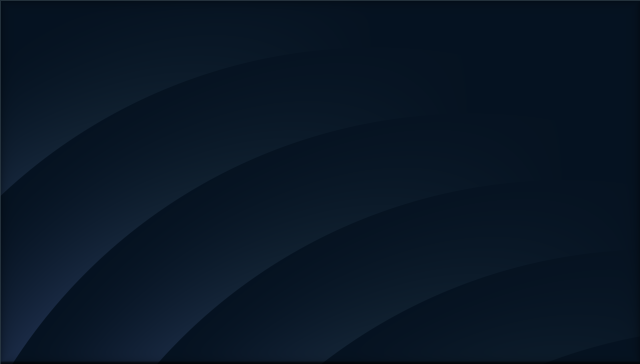
Give the GLSL for this background, as a Shadertoy shader.

```glsl
// Overlapping dark navy discs step down to the right. Each disc casts a soft
// glow outside its rim, strongest at the lower left and fading at the apex.
// A thin frame with an inner shadow closes the canvas. Unit: canvas height.

const vec3 NAVY = vec3(0.021, 0.072, 0.129);
const vec3 TEAL_GLOW = vec3(0.080, 0.105, 0.112);
const vec3 BLUE_GLOW = vec3(0.100, 0.115, 0.175);
const vec3 FRAME_LIGHT = vec3(0.19, 0.25, 0.29);
const float DISC_RADIUS = 1.495;
const float GLOW_WIDTH = 0.30;
const int DISC_COUNT = 6;

// Centre of the disc with the given index, on a slightly bent path.
vec2 discCenter(float index) {
    vec2 bend = vec2(-0.00091, -0.000041 * index * index);
    return vec2(1.0274, -0.6256) + index * vec2(0.266, -0.1815)
         + bend * index * index * index;
}

// Navy plus the light outside one rim; offset is measured from the centre.
vec3 rimGlow(vec2 offset, float rimDistance) {
    float lean = max(-offset.x / max(length(offset), 0.001), 0.0);
    float falloff = pow(clamp(1.0 - rimDistance / GLOW_WIDTH, 0.0, 1.0), 1.5);
    vec3 tint = mix(TEAL_GLOW, BLUE_GLOW, smoothstep(0.45, 0.85, lean));
    return NAVY + tint * lean * falloff;
}

// Stack the discs: the interior of each one shows the glow of the next.
vec3 discStack(vec2 p, float pixel) {
    vec3 color = NAVY;
    float coverage = 1.0;
    for (int i = 0; i < DISC_COUNT; i++) {
        vec2 offset = p - discCenter(float(i));
        float rimDistance = length(offset) - DISC_RADIUS;
        color = mix(color, rimGlow(offset, rimDistance), coverage);
        coverage = 1.0 - smoothstep(-pixel, pixel, rimDistance);
    }
    return color;
}

// Inner shadow on all sides, a light line at top and left, dark at the bottom.
vec3 addFrame(vec3 color, vec2 p, vec2 size) {
    vec2 farGap = size - p;
    float gap = min(min(p.x, p.y), min(farGap.x, farGap.y));
    color *= 1.0 - 0.32 * exp(-gap / 0.012);
    color *= 1.0 - 0.6 * (1.0 - smoothstep(0.002, 0.010, p.y));
    float line = 1.0 - smoothstep(0.0010, 0.0036, min(p.x, farGap.y));
    return mix(color, FRAME_LIGHT, 0.75 * line);
}

void mainImage(out vec4 fragColor, in vec2 fragCoord) {
    float pixel = 1.0 / iResolution.y;
    vec2 p = fragCoord * pixel;
    vec2 size = iResolution.xy * pixel;
    vec3 color = discStack(p, 0.7 * pixel);
    fragColor = vec4(addFrame(color, p, size), 1.0);
}
```
